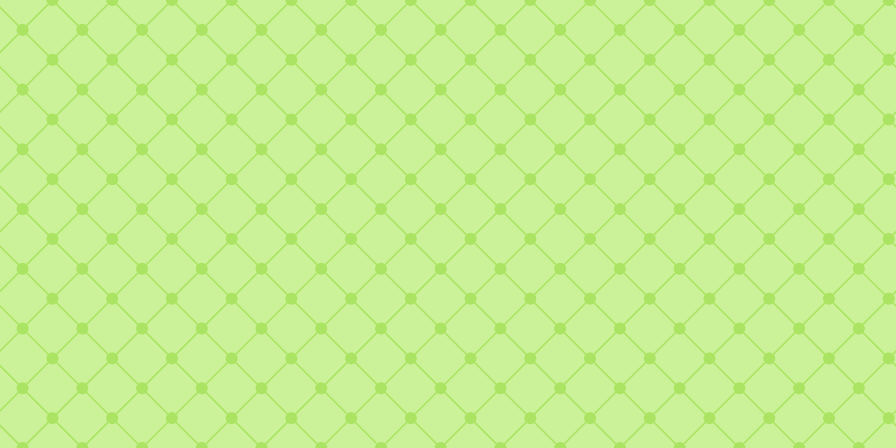
This pattern is drawn by a WebGL 1 fragment shader. Its source:

```glsl
precision highp float;

uniform vec2 u_resolution;

#define REPEATS_ACROSS 15.0
#define LATTICE_SHIFT 0.378
#define DOT_RADIUS 0.1
#define LINE_WIDTH 0.027
#define BACKGROUND vec3(0.80, 0.95, 0.60)
#define INK vec3(0.67, 0.89, 0.385)

// Offsets to the nearest diagonal line of each family, in cell units.
vec2 diagonalOffsets(vec2 p) {
    vec2 diagonal = vec2(p.x + p.y, p.x - p.y);
    return abs(fract(diagonal + 0.5) - 0.5) * inversesqrt(2.0);
}

// Box-filtered edge, one pixel wide.
float coverage(float dist, float pixel) {
    return clamp(0.5 - dist / pixel, 0.0, 1.0);
}

void main() {
    // Square cells, measured from the top edge.
    float pixel = REPEATS_ACROSS / u_resolution.x;
    vec2 fromTop = vec2(gl_FragCoord.x, u_resolution.y - gl_FragCoord.y);
    vec2 p = fromTop * pixel - vec2(LATTICE_SHIFT, 0.5);

    // Diamond trellis with a dot on every crossing.
    vec2 offsets = diagonalOffsets(p);
    float lineDist = min(offsets.x, offsets.y) - 0.5 * LINE_WIDTH;
    float dotDist = length(offsets) - DOT_RADIUS;
    float ink = coverage(min(lineDist, dotDist), pixel);

    gl_FragColor = vec4(mix(BACKGROUND, INK, ink), 1.0);
}
```
